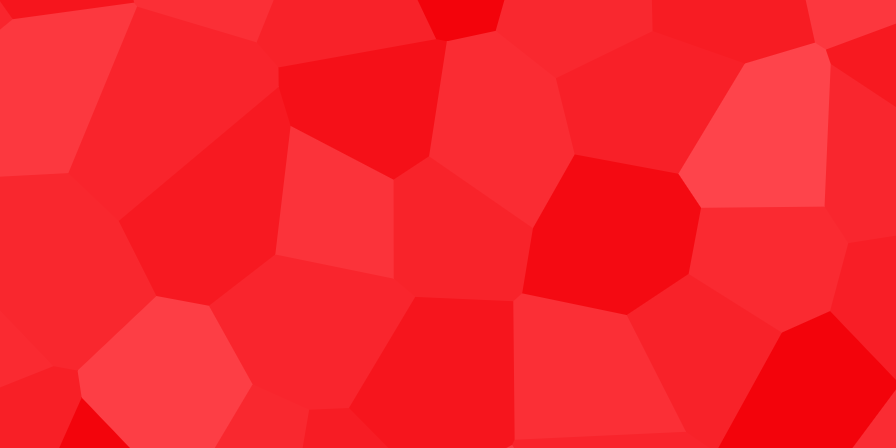
A Shadertoy shader for this background:

```glsl
// Flat irregular cells in shades of red, split by crisp straight edges.

const float CELLS_PER_HEIGHT = 3.35;
const float JITTER = 0.94;
const vec3 DEEP_RED = vec3(0.950, 0.000, 0.030);
const vec3 CORAL_RED = vec3(1.000, 0.285, 0.312);

// Two pseudo-random values in 0..1 for a grid cell
vec2 hash2(vec2 cell) {
    vec2 k = vec2(dot(cell, vec2(127.1, 311.7)), dot(cell, vec2(269.5, 183.3)));
    return fract(sin(k) * 43758.55);
}

// Scattered seed point belonging to a grid cell
vec2 seedPoint(vec2 cell, float jitter) {
    return cell + 0.5 + jitter * (hash2(cell) - 0.5);
}

// Evenly spread shade per cell, with mid tones the most common
vec3 cellColor(vec2 cell, vec3 dark, vec3 light) {
    float rank = fract(dot(cell, vec2(0.618, 0.285)) + 0.31);
    float s = 2.0 * rank - 1.0;
    float shade = 0.5 + 0.5 * mix(s, s * s * s, 0.7);
    return mix(dark, light, shade);
}

// Finds the grid cells that own the nearest and second nearest seeds
void nearestCells(vec2 p, float jitter, out vec2 first, out vec2 second) {
    vec2 base = floor(p);
    float d1 = 1e5;
    float d2 = 1e5;
    first = base;
    second = base;
    for (int y = -2; y <= 2; y++) {
        for (int x = -2; x <= 2; x++) {
            vec2 cell = base + vec2(x, y);
            vec2 offset = seedPoint(cell, jitter) - p;
            float d = dot(offset, offset);
            if (d < d1) {
                d2 = d1;
                second = first;
                d1 = d;
                first = cell;
            } else if (d < d2) {
                d2 = d;
                second = cell;
            }
        }
    }
}

// Distance from p to the line halfway between two seeds
float edgeDistance(vec2 p, vec2 a, vec2 b) {
    return dot(0.5 * (a + b) - p, normalize(b - a));
}

void mainImage(out vec4 fragColor, in vec2 fragCoord) {
    float pixel = CELLS_PER_HEIGHT / iResolution.y;
    vec2 p = fragCoord * pixel;

    vec2 first, second;
    nearestCells(p, JITTER, first, second);

    // Blend the two neighbours across one pixel at their shared edge
    float edge = edgeDistance(p, seedPoint(first, JITTER), seedPoint(second, JITTER));
    float coverage = clamp(0.5 + edge / pixel, 0.0, 1.0);
    vec3 inner = cellColor(first, DEEP_RED, CORAL_RED);
    vec3 outer = cellColor(second, DEEP_RED, CORAL_RED);

    fragColor = vec4(mix(outer, inner, coverage), 1.0);
}
```
